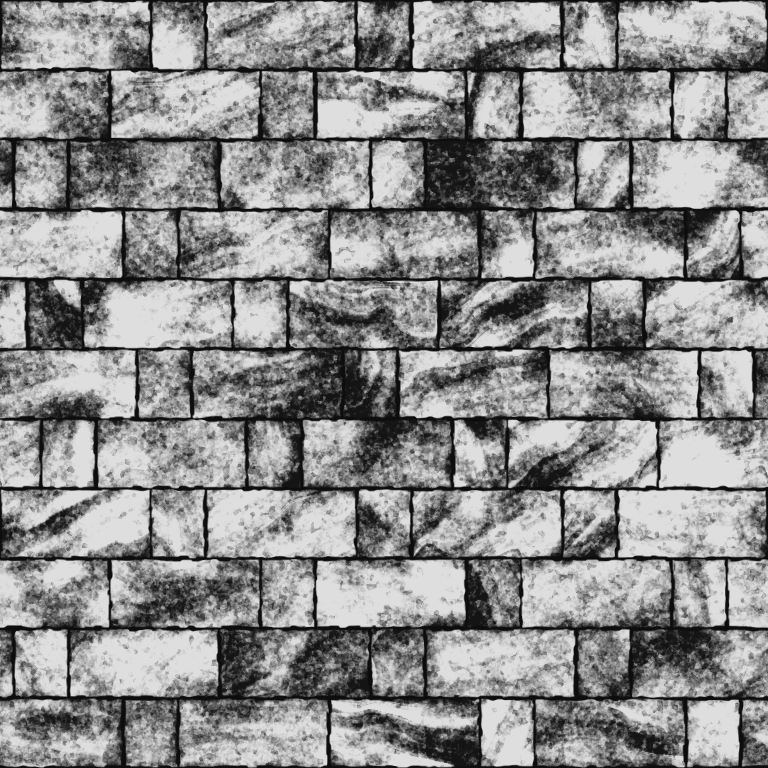
A three.js fragment shader for this texture:

```glsl
#define ROWS 11.0
#define LONG_W (11.0 / 56.0)
#define SHORT_W (1.0 / 14.0)
#define ROW_SHIFT (1.0 / 7.0)
#define JOINT 0.0018
#define SOFT 0.0018
#define CLOUD_AMOUNT 1.45
#define STRATA_AMOUNT 0.95
#define GRAIN_AMOUNT 0.75
#define JOINT_COLOR vec3(0.05)
#define DARK_COLOR vec3(0.08)
#define LIGHT_COLOR vec3(0.87)

varying vec2 vUv;

vec3 hash3(vec2 p) {
  vec3 q = fract(p.xyx * vec3(0.1031, 0.1030, 0.0973));
  q += dot(q, q.yzx + 33.33);
  return fract((q.xxy + q.yzz) * q.zyx);
}

// Cellular noise: random cell values blended by distance to their points
float cellNoise(vec2 p) {
  vec2 cell = floor(p), f = fract(p);
  float sum = 0.0, total = 0.0;
  for (int j = -1; j <= 1; j++) {
    for (int i = -1; i <= 1; i++) {
      vec2 g = vec2(float(i), float(j));
      vec3 h = hash3(cell + g);
      vec2 r = g + h.xy - f;
      float w = exp(-7.0 * dot(r, r));
      sum += w * h.z;
      total += w;
    }
  }
  return sum / total;
}

float layeredNoise(vec2 p) {
  float sum = 0.0, amp = 0.53;
  for (int i = 0; i < 4; i++) {
    sum += amp * cellNoise(p);
    p = mat2(0.8, 0.6, -0.6, 0.8) * p * 2.1 + 7.3;
    amp *= 0.5;
  }
  return sum;
}

// Distance inward from the edge of a rounded box
float insideBox(vec2 q, vec2 halfSize, float radius) {
  vec2 b = abs(q) - halfSize + radius;
  return radius - length(max(b, 0.0)) - min(max(b.x, b.y), 0.0);
}

// Tilted bedding: broad bands, fine ribs and thin dark seams
float strata(vec2 p, float angle, float warp) {
  float c = cos(angle), s = sin(angle);
  vec2 bed = vec2(c * p.x + s * p.y, c * p.y - s * p.x);
  bed.y += warp * (cellNoise(p * 17.0) - 0.5);
  float band = cellNoise(bed * vec2(6.0, 48.0));
  float fine = cellNoise(bed * vec2(18.0, 170.0));
  float rib = 0.5 + 0.5 * sin(bed.y * 210.0 + 7.0 * band);
  float seam = 1.0 - smoothstep(0.0, 0.07, abs(band - 0.48));
  return 0.95 * (band - 0.5) + 0.4 * (fine - 0.5) + 0.2 * (rib - 0.5) - 0.16 * seam * fine;
}

void main() {
  // Rows of alternating long and short stones, ending on a long one
  float y = (1.0 - vUv.y) * ROWS;
  float row = floor(y);
  float x = fract(vUv.x - row * ROW_SHIFT);
  float pair = floor(x / (LONG_W + SHORT_W));
  float along = x - pair * (LONG_W + SHORT_W);
  float isShort = step(LONG_W, along);
  float width = mix(LONG_W, SHORT_W, isShort);
  vec2 q = vec2(along - isShort * LONG_W - 0.5 * width, (0.5 - fract(y)) / ROWS);

  // Character of this stone
  vec2 id = vec2(pair * 2.0 + isShort, row);
  vec3 look = hash3(id + 3.7);
  vec3 form = hash3(id * 1.7 + 41.3);
  vec2 p = q + 4.0 * hash3(id + 17.1).xy + 1.0;
  float steep = mix(0.75, 1.4, form.x) * (form.y < 0.5 ? -1.0 : 1.0);
  float angle = mix(mix(-0.2, 0.72, form.x), steep, isShort);

  // Stone tone: base, cloudy stains and bedding
  float tone = mix(0.3, 0.82, sqrt(look.x));
  tone += CLOUD_AMOUNT * (layeredNoise(p * 15.0) - 0.5);
  tone += STRATA_AMOUNT * mix(0.3, 1.15, look.y) * strata(p, angle, mix(0.015, 0.07, look.z * look.z));

  // Grit, strongest on the darker areas, with pale specks
  float grit = 0.6 * cellNoise(p * 210.0) + 0.4 * cellNoise(p * 430.0);
  float level = clamp(tone, 0.0, 1.0);
  tone += GRAIN_AMOUNT * mix(1.0, 0.6, level) * (grit - 0.5);
  float speck = cellNoise(p * 150.0 + 31.0);
  tone += 0.25 * smoothstep(0.72, 0.88, speck) * (1.0 - level);
  tone -= 0.3 * smoothstep(0.28, 0.12, speck) * level;

  // Ragged joint and grime along the edges
  float ragged = cellNoise(p * 95.0);
  float edge = insideBox(q, 0.5 * vec2(width, 1.0 / ROWS), 0.003);
  edge -= 0.0035 * (ragged - 0.5);
  float grime = smoothstep(0.25, 0.75, cellNoise(p * 22.0 + 9.0));
  tone -= 0.38 * grime * exp(-max(edge, 0.0) * 110.0);

  vec3 stone = mix(DARK_COLOR, LIGHT_COLOR, smoothstep(-0.12, 1.0, tone));
  float face = smoothstep(JOINT - 0.5 * SOFT, JOINT + SOFT, edge);
  gl_FragColor = vec4(mix(JOINT_COLOR, stone, face), 1.0);
}
```
